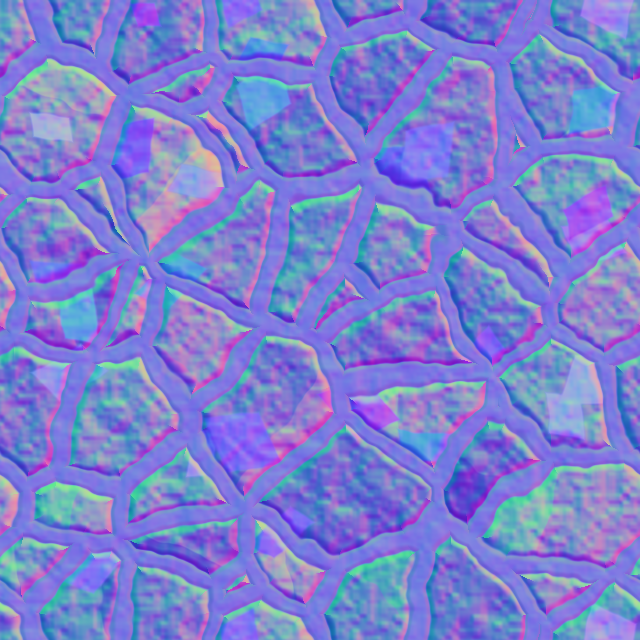
Write a WebGL 2 fragment shader that draws this texture map.

```glsl
#version 300 es
precision highp float;
// Tiling normal map of irregular flagstones set in smooth mortar.
// A wrapped, weighted Voronoi diagram shapes the stones; bevels, tilts,
// chipped facets and grain are summed as surface slopes and then encoded.

uniform vec2 u_resolution;
out vec4 fragColor;

const float STONE_GRID = 7.0;      // Voronoi cells per side
const float SIZE_SPREAD = 0.7;     // weight range of the stones
const float JOINT = 0.011;         // least half width of the mortar
const float JOINT_SPREAD = 0.009;  // extra half width per stone
const float BEVEL_WIDTH = 0.014;
const float BEVEL_SLOPE = 1.05;
const float STONE_TILT = 0.42;
const float FACET_GRID = 9.0;      // chip candidates per side
const float FACET_SHARE = 0.42;
const float FACET_TILT = 0.85;
const float STONE_GRAIN = 0.0105;
const float MORTAR_GRAIN = 0.0035;
const vec2 MORTAR_SLOPE = vec2(-0.02, -0.05);
const float MORTAR_BLUE = 0.77;    // scale of the upward component
const float STONE_BLUE = 0.62;
const float FACET_BLUE = 0.90;
const float GREEN_TO_BLUE = 0.22;  // up-facing slopes lose some blue

// Integer hash giving three values from 0 to 1
vec3 hash3(vec2 cell, float seed) {
  uvec3 v = uvec3(cell, seed) * 1664525u + 1013904223u;
  for (int i = 0; i < 2; i++) {
    v.x += v.y * v.z;
    v.y += v.z * v.x;
    v.z += v.x * v.y;
    v ^= v >> 16u;
  }
  return vec3(v >> 8u) / 16777216.0;
}

// Two channels of value noise, wrapping after a whole number of repeats
vec2 noise(vec2 uv, float repeats, float seed) {
  vec2 p = uv * repeats, i = floor(p), f = p - i;
  f = f * f * f * (f * (f * 6.0 - 15.0) + 10.0);
  vec2 a = mod(i, repeats), b = mod(i + 1.0, repeats);
  return mix(mix(hash3(a, seed).xy, hash3(vec2(b.x, a.y), seed).xy, f.x),
             mix(hash3(vec2(a.x, b.y), seed).xy, hash3(b, seed).xy, f.x), f.y) - 0.5;
}

float grain(vec2 uv) {
  return noise(uv, 22.0, 11.0).x + 0.55 * noise(uv, 47.0, 12.0).x
       + 0.30 * noise(uv, 90.0, 13.0).x;
}

vec2 grainSlope(vec2 uv) {
  const float STEP = 0.0025;
  float h = grain(uv);
  return (h - vec2(grain(uv + vec2(STEP, 0.0)), grain(uv + vec2(0.0, STEP)))) / STEP;
}

// Distance to the nearest joint, its direction, the stone's cell and centre
float stoneEdge(vec2 uv, out vec2 outward, out vec2 id, out vec2 centre) {
  vec2 p = uv * STONE_GRID, base = floor(p), f = p - base;
  vec2 home = vec2(0.0);
  float best = 1e5, edge = 1e5;
  for (int j = -2; j <= 2; j++) for (int i = -2; i <= 2; i++) {
    vec2 g = vec2(i, j);
    vec3 site = hash3(mod(base + g, STONE_GRID), 1.0);
    vec2 r = g + site.xy - f;
    float power = dot(r, r) - SIZE_SPREAD * site.z;
    if (power < best) { best = power; home = g; centre = r; }
  }
  outward = vec2(0.0, 1.0);
  for (int j = -2; j <= 2; j++) for (int i = -2; i <= 2; i++) {
    if (i == 0 && j == 0) continue;
    vec2 g = home + vec2(i, j);
    vec3 site = hash3(mod(base + g, STONE_GRID), 1.0);
    vec2 r = g + site.xy - f, across = r - centre;
    float gap = max(length(across), 0.001);
    float d = (dot(r, r) - SIZE_SPREAD * site.z - best) / (2.0 * gap);
    if (d < edge) { edge = d; outward = across / gap; }
  }
  id = mod(base + home, STONE_GRID);
  return edge / STONE_GRID;
}

// Scattered, turned rectangles: slope in xy, coverage in z
vec3 facets(vec2 uv) {
  vec2 p = uv * FACET_GRID, base = floor(p);
  vec3 sum = vec3(0.0);
  for (int j = -1; j <= 1; j++) for (int i = -1; i <= 1; i++) {
    vec2 g = base + vec2(i, j), cell = mod(g, FACET_GRID);
    vec3 place = hash3(cell, 21.0), form = hash3(cell, 22.0);
    if (place.z > FACET_SHARE) continue;
    float angle = 6.2832 * form.z;
    vec2 axis = vec2(cos(angle), sin(angle)), q = p - g - place.xy;
    q = vec2(dot(q, axis), dot(q, vec2(-axis.y, axis.x)));
    q.x += 0.3 * q.y;
    vec2 side = abs(q) - mix(vec2(0.16), vec2(0.42), form.xy);
    float cover = 1.0 - smoothstep(-0.025, 0.025, max(side.x, side.y));
    sum = mix(sum, vec3((hash3(cell, 23.0).xy - 0.5) * FACET_TILT, 1.0), cover);
  }
  return sum;
}

void main() {
  vec2 uv = gl_FragCoord.xy / u_resolution;
  vec2 warped = uv + 0.030 * noise(uv, 8.0, 2.0) + 0.013 * noise(uv, 24.0, 3.0)
              + 0.005 * noise(uv, 60.0, 4.0);
  vec2 outward, id, centre;
  float d = stoneEdge(warped, outward, id, centre);
  vec3 trait = hash3(id, 5.0), split = hash3(id, 6.0);
  d -= JOINT + JOINT_SPREAD * trait.z;

  // Stone mask, bevel and the shallow lip pressed into the mortar
  float stone = smoothstep(-0.002, 0.003, d);
  float bevel = 1.0 - smoothstep(0.001, BEVEL_WIDTH, d);
  float lip = smoothstep(-0.009, -0.003, d) * (1.0 - stone);

  // Tilted top, cleaved along a line on some stones
  vec2 rough = grainSlope(uv);
  vec2 top = (trait.xy - 0.5) * STONE_TILT;
  float turn = 6.2832 * split.x;
  float cleave = smoothstep(0.0, 0.03, dot(centre, vec2(cos(turn), sin(turn))) - 0.15)
               * step(0.65, split.y);
  top += cleave * 0.4 * vec2(sin(turn * 3.0), cos(turn * 3.0));
  vec3 chip = facets(uv + 0.004 * noise(uv, 40.0, 7.0));
  top = mix(top, chip.xy, chip.z) + rough * STONE_GRAIN * (1.0 - 0.45 * chip.z);
  top += outward * bevel * BEVEL_SLOPE;

  // Join both materials and encode the normal
  vec2 mortar = MORTAR_SLOPE + rough * MORTAR_GRAIN - outward * lip * 0.22;
  vec3 normal = normalize(vec3(mix(mortar, top, stone), 1.0));
  float blue = mix(MORTAR_BLUE - 0.12 * lip, mix(STONE_BLUE, FACET_BLUE, chip.z), stone);
  vec3 colour = 0.5 + 0.5 * normal * vec3(1.0, 1.0, blue);
  colour.b -= GREEN_TO_BLUE * (colour.g - 0.5);
  fragColor = vec4(clamp(colour, 0.0, 1.0), 1.0);
}
```
